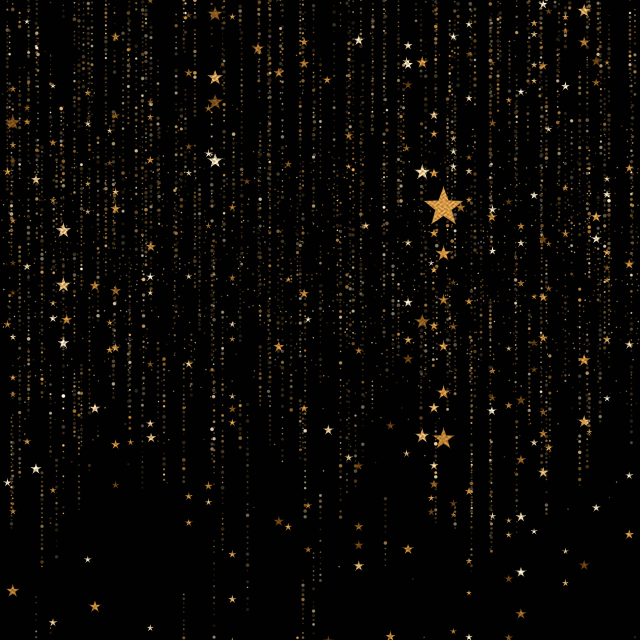
A three.js fragment shader for this background:

```glsl
// Gold star rain on black: strands of glitter beads hang from the top,
// with fine dust and five-pointed stars scattered among them.
// Beads, dust and stars are jittered cells (cellular noise) in several layers.
varying vec2 vUv;

vec3 hash3(vec2 p) {
  vec3 q = fract(p.xyx * vec3(0.1031, 0.1030, 0.0973));
  q += dot(q, q.yxz + 33.33);
  return fract((q.xxy + q.yzz) * q.zyx);
}

// Coverage of a shape from its signed distance, softly edged.
float cover(float d) {
  return 1.0 - smoothstep(-0.0012, 0.0012, d);
}

// Bronze through gold to warm white.
vec3 goldTone(float t) {
  vec3 warm = mix(vec3(0.44, 0.27, 0.07), vec3(0.86, 0.60, 0.25), smoothstep(0.0, 0.5, t));
  return mix(warm, vec3(1.0, 0.95, 0.82), smoothstep(0.45, 1.0, t));
}

// Five-pointed star, one tip up, folded into half a point.
float starDistance(vec2 p, float radius) {
  float sector = 1.2566;
  float a = mod(atan(p.x, p.y) + 0.5 * sector, sector) - 0.5 * sector;
  vec2 q = length(p) * vec2(cos(a), abs(sin(a)));
  return dot(q - vec2(radius, 0.0), vec2(0.35, 0.937));
}

// Layered sines give the star faces a grainy sparkle.
float sparkle(vec2 p) {
  return 0.95 + 0.1 * sin(p.x * 830.0 + 3.0 * sin(p.y * 410.0))
              + 0.1 * sin(p.y * 970.0 + 2.0 * sin(p.x * 530.0));
}

// One layer of hanging strands, broken into lengths of beads.
vec3 beadStrands(vec2 uv, float layer) {
  float columns = 25.0 + 4.0 * layer;
  float column = floor(uv.x * columns);
  vec3 strand = hash3(vec2(column, 17.0 + layer * 31.0));
  float x = (column + mix(0.15, 0.85, strand.x)) / columns;

  float rows = mix(95.0, 160.0, strand.y);
  float row = floor(uv.y * rows);
  vec2 centre = vec2(x, (row + 0.5) / rows);
  vec3 bead = hash3(vec2(row + 7.0, column + layer * 71.0));

  float run = centre.y * mix(2.2, 4.5, strand.z) + strand.x * 9.0;
  vec3 part = hash3(vec2(floor(run) + 41.0, column + layer * 53.0));
  float density = mix(0.07, 0.62, smoothstep(0.08, 0.58, centre.y));
  float lit = step(part.x, density) * step(fract(run), 0.45 + 0.55 * part.y);
  lit *= step(bead.x, 0.84) * mix(0.55, 1.0, part.z);

  float radius = mix(0.0010, 0.0028, bead.y * bead.y);
  float glow = mix(0.25, 1.1, bead.z * bead.z);
  float tone = mix(0.3, 0.95, fract(bead.x * 7.0 + part.z));
  return goldTone(tone) * glow * lit * cover(length(uv - centre) - radius);
}

// Tiny dim specks, thickest a little above the middle.
vec3 dust(vec2 uv) {
  vec2 cell = floor(uv * 120.0);
  vec3 h = hash3(cell + 211.0);
  vec2 centre = (cell + mix(vec2(0.25), vec2(0.75), h.xy)) / 120.0;
  float band = 0.28 * exp(-pow((uv.y - 0.58) / 0.17, 2.0));
  float speck = step(h.z, band) * cover(length(uv - centre) - 0.0010);
  return goldTone(h.x) * speck * mix(0.25, 0.8, h.y);
}

// One layer of stars, gathered in favoured columns.
vec3 addStars(vec3 base, vec2 uv, float layer) {
  vec2 grid = vec2(16.0, 22.0) * (1.0 + 0.5 * layer);
  float column = floor(uv.x * grid.x);
  vec3 line = hash3(vec2(column + 5.0, 91.0 + layer * 23.0));
  float row = floor(uv.y * grid.y + line.y);
  vec3 h = hash3(vec2(row + 3.0, column + 131.0 + layer * 37.0));
  vec2 centre = vec2(column + mix(0.27, 0.73, line.x),
                     row - line.y + mix(0.36, 0.64, h.y)) / grid;
  float chance = 0.32 * line.z * line.z * mix(0.45, 1.0, smoothstep(0.05, 0.5, centre.y));
  float radius = mix(0.17, 0.27, h.z) / grid.y;
  float mask = step(h.x, chance) * cover(starDistance(uv - centre, radius));
  float tone = fract(h.z * 13.0 + h.y * 5.0);
  return mix(base, goldTone(tone) * sparkle(uv), mask);
}

// The leading strand: a great star trailed by smaller ones.
vec3 addLeadingStars(vec3 base, vec2 uv) {
  for (int i = 0; i < 6; i++) {
    float n = float(i);
    vec3 h = hash3(vec2(n + 2.0, 57.0));
    float swell = pow(abs(cos(0.63 * n)), 8.0);
    float radius = 0.008 + (0.024 - 0.003 * n) * swell;
    vec2 centre = vec2(0.693, 0.676 - 0.0724 * n);
    vec3 face = goldTone(mix(0.2 + 0.4 * h.x, 0.54 - 0.035 * n, swell));
    float mask = cover(starDistance(uv - centre, radius));
    base = mix(base, face * sparkle(uv), mask);
  }
  return base;
}

void main() {
  vec3 colour = max(vec3(0.004), dust(vUv));
  for (int i = 0; i < 5; i++) colour = max(colour, beadStrands(vUv, float(i)));
  for (int i = 2; i >= 0; i--) colour = addStars(colour, vUv, float(i));
  colour = addLeadingStars(colour, vUv);
  gl_FragColor = vec4(min(colour, 1.0), 1.0);
}
```
